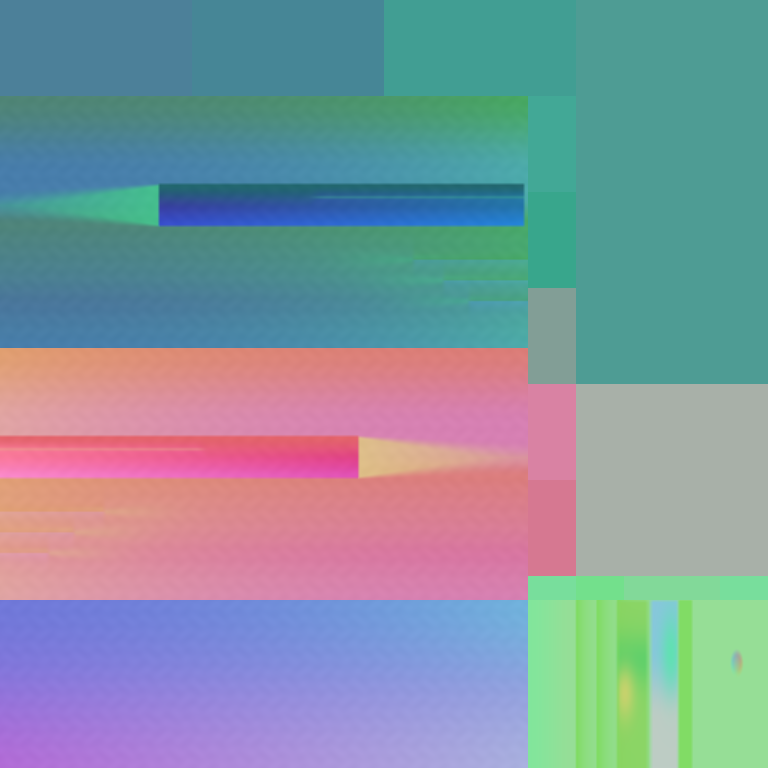
Give the GLSL for this texture map, as a Shadertoy shader.

```glsl
// A baked surface-direction atlas: flat colour tiles around two mirrored relief
// panels, a smooth sky-blue gradient panel and a striped green panel.
// Drawn on a 16 by 16 cell grid with y running down, painted tile by tile.

// Coverage of an axis-aligned box with an edge of the given softness.
float box(vec2 p, vec2 lo, vec2 hi, float soft) {
    vec2 c = clamp(min(p - lo, hi - p) / soft + 0.5, 0.0, 1.0);
    return c.x * c.y;
}

float bell(float x, float width) {
    return exp(-x * x / (width * width));
}

void tile(inout vec3 col, vec2 p, vec2 lo, vec2 hi, vec3 paint) {
    col = mix(col, paint, box(p, lo, hi, 16.0 / iResolution.y));
}

// Faint woven grain from layered sines.
float grain(vec2 p) {
    return 0.004 * (sin(p.x * 17.0 + 2.0 * sin(p.y * 9.0)) + sin(p.y * 23.0 + sin(p.x * 13.0)));
}

// Relief panel: a shaded backdrop, a tapered tip, a long bar and stepped streaks.
vec3 relief(vec2 p, vec3 farLow, vec3 farHigh, vec3 nearLow, vec3 nearHigh,
            vec3 ridge, vec3 barFar, vec3 barNear, vec3 tip) {
    float along = clamp(p.x / 11.0, 0.0, 1.0);
    float lower = pow(max(p.y - 2.6, 0.0) / 2.65, 0.8);
    float tilt = mix(smoothstep(0.0, 1.6, p.y), lower, smoothstep(2.1, 2.75, p.y));

    // Stepped streaks: a glow above each line, a shadow below it.
    float glow = 0.0;
    for (int i = 0; i < 3; i++) {
        float k = float(i);
        vec2 d = p - vec2(8.6 + 0.68 * k - 0.05 * k * k, 3.41 + 0.43 * k);
        float started = smoothstep(-0.05, 0.08, d.x);
        float under = smoothstep(-0.025, 0.025, d.y);
        float tail = smoothstep(-2.8, 0.0, d.x) * (1.0 - started);
        tilt += started * mix(-0.35 * exp(d.y * 6.0), 0.42 * exp(-d.y * 7.0), under);
        glow += 0.3 * tail * tail * bell(d.y, 0.06 - 0.1 * min(d.x, 0.0));
        glow += 0.25 * started * bell(d.y + 0.05, 0.06) * exp(-d.x);
    }
    vec3 low = mix(farLow, nearLow, along * along);
    vec3 high = mix(farHigh, nearHigh, along * along);
    vec3 col = mix(low, high, clamp(tilt, -0.2, 1.1));
    col.g -= 0.035 * bell(p.y - 4.3, 0.4);
    col = mix(col, tip, glow);

    // Tapered tip, blurred towards its apex.
    float t = clamp(p.x / 3.31, 0.0, 1.0);
    float halfWidth = mix(0.1, 0.43, t);
    float blur = mix(0.25, 0.04, t);
    float cone = 1.0 - smoothstep(halfWidth - blur, halfWidth + blur, abs(p.y - 2.28));
    col = mix(col, tip, cone * mix(0.4, 0.95, t) * step(p.x, 3.33));

    // Bar with a dark upper ridge and a thin seam.
    float reach = clamp((p.x - 3.31) / 7.5, 0.0, 1.0);
    vec3 body = mix(barFar, barNear, reach);
    body.b += 0.2 * smoothstep(2.2, 2.75, p.y);
    body.g += 0.06 * smoothstep(2.3, 2.75, p.y);
    float seam = smoothstep(6.4, 6.7, p.x);
    float shade = smoothstep(1.85, mix(2.35, 2.2, seam), p.y);
    vec3 bar = mix(ridge, body, shade);
    bar = mix(bar, tip, 0.28 * seam * bell(p.y - 2.11, 0.035));
    return mix(col, bar, box(p, vec2(3.31, 1.83), vec2(10.92, 2.71), 0.06));
}

// Sky-blue panel, p in 0..1 across and down.
vec3 skyPanel(vec2 p) {
    vec3 top = mix(vec3(0.44, 0.47, 0.85), vec3(0.44, 0.70, 0.86), p.x * p.x * 0.6 + p.x * 0.4);
    vec3 middle = mix(vec3(0.54, 0.46, 0.86), vec3(0.56, 0.62, 0.87), p.x);
    vec3 bottom = mix(vec3(0.70, 0.42, 0.84), vec3(0.66, 0.69, 0.87), p.x);
    vec3 col = mix(top, middle, smoothstep(0.0, 0.65, p.y));
    return mix(col, bottom, smoothstep(0.35, 1.05, p.y));
}

// Green panel with vertical folds and one small dimple.
vec3 foldPanel(vec2 p) {
    vec3 leaf = vec3(0.49, 0.86, 0.36);
    vec3 col = mix(vec3(0.51, 0.90, 0.61), vec3(0.59, 0.87, 0.59), smoothstep(11.0, 12.0, p.x));
    for (int i = 0; i < 3; i++) {
        float d = p.x - 12.0 - 0.43 * float(i);
        col = mix(col, leaf, smoothstep(-0.03, 0.03, d) * exp(-max(d, 0.0) * 4.5));
    }
    float fold = box(p, vec2(12.87, 12.5), vec2(13.5, 17.0), 0.12);
    vec3 moss = mix(vec3(0.54, 0.83, 0.38), vec3(0.36, 0.81, 0.40), bell(p.y - 13.75, 0.55));
    moss = mix(moss, vec3(0.80, 0.82, 0.42), bell(p.x - 13.02, 0.2) * bell(p.y - 14.45, 0.55));
    col = mix(col, moss, fold * 0.9);
    vec3 sheen = mix(vec3(0.53, 0.78, 0.86), vec3(0.74, 0.80, 0.77), smoothstep(13.5, 15.0, p.y));
    sheen = mix(sheen, vec3(0.38, 0.88, 0.70), bell(p.x - 13.98, 0.2) * bell(p.y - 13.6, 0.8));
    col = mix(col, sheen, box(p, vec2(13.56, 12.5), vec2(14.13, 17.0), 0.1));
    col = mix(col, leaf, 0.85 * box(p, vec2(14.14, 12.5), vec2(14.42, 17.0), 0.06));
    vec2 d = (p - vec2(15.35, 13.82)) / vec2(0.13, 0.27);
    vec3 dimple = vec3(0.60, 0.72, 0.62) + vec3(0.2, -0.1, -0.2) * d.x + vec3(0.0, 0.15, -0.1) * d.y;
    return mix(col, dimple, 0.85 * (1.0 - smoothstep(0.5, 1.2, length(d))));
}

void mainImage(out vec4 fragColor, in vec2 fragCoord) {
    vec2 uv = fragCoord / iResolution.xy;
    vec2 p = 16.0 * vec2(uv.x, 1.0 - uv.y);

    // Flat tiles.
    vec3 col = vec3(0.305, 0.61, 0.58);
    tile(col, p, vec2(-1, -1), vec2(4, 2), vec3(0.30, 0.50, 0.60));
    tile(col, p, vec2(4, -1), vec2(8, 2), vec3(0.275, 0.525, 0.59));
    tile(col, p, vec2(8, -1), vec2(12, 2), vec3(0.255, 0.62, 0.575));
    tile(col, p, vec2(11, 2), vec2(12, 4), vec3(0.26, 0.66, 0.59));
    tile(col, p, vec2(11, 4), vec2(12, 6), vec3(0.22, 0.65, 0.55));
    tile(col, p, vec2(11, 6), vec2(12, 8), vec3(0.51, 0.62, 0.59));
    tile(col, p, vec2(11, 8), vec2(12, 10), vec3(0.85, 0.51, 0.64));
    tile(col, p, vec2(11, 10), vec2(12, 12), vec3(0.84, 0.47, 0.57));
    tile(col, p, vec2(12, 8), vec2(17, 12), vec3(0.66, 0.69, 0.66));

    // Cool relief, and its warm mirror image.
    vec3 cool = relief(p - vec2(0, 2), vec3(0.31, 0.52, 0.46), vec3(0.28, 0.49, 0.67),
        vec3(0.28, 0.66, 0.38), vec3(0.30, 0.67, 0.67), vec3(0.13, 0.40, 0.43),
        vec3(0.22, 0.25, 0.61), vec3(0.14, 0.46, 0.65), vec3(0.27, 0.76, 0.55));
    vec3 warm = relief(vec2(10.78 - p.x, p.y - 7.25), vec3(0.86, 0.49, 0.47), vec3(0.84, 0.50, 0.70),
        vec3(0.88, 0.63, 0.44), vec3(0.88, 0.65, 0.64), vec3(0.89, 0.39, 0.42),
        vec3(0.88, 0.26, 0.52), vec3(0.98, 0.48, 0.60), vec3(0.87, 0.76, 0.53));
    tile(col, p, vec2(-1, 2), vec2(11, 7.25), cool + grain(p));
    tile(col, p, vec2(-1, 7.25), vec2(11, 12.5), warm + grain(p));

    // Lower panels and the strip above the folds.
    tile(col, p, vec2(-1, 12.5), vec2(11, 17), skyPanel((p - vec2(0, 12.5)) / vec2(11, 3.5)) + grain(p));
    tile(col, p, vec2(11, 12), vec2(17, 17), foldPanel(p));
    tile(col, p, vec2(11, 12), vec2(17, 12.5), vec3(0.47, 0.87, 0.61));
    tile(col, p, vec2(12, 12), vec2(13, 12.5), vec3(0.45, 0.88, 0.55));
    tile(col, p, vec2(13, 12), vec2(15, 12.5), vec3(0.51, 0.85, 0.60));
    fragColor = vec4(col, 1.0);
}
```
